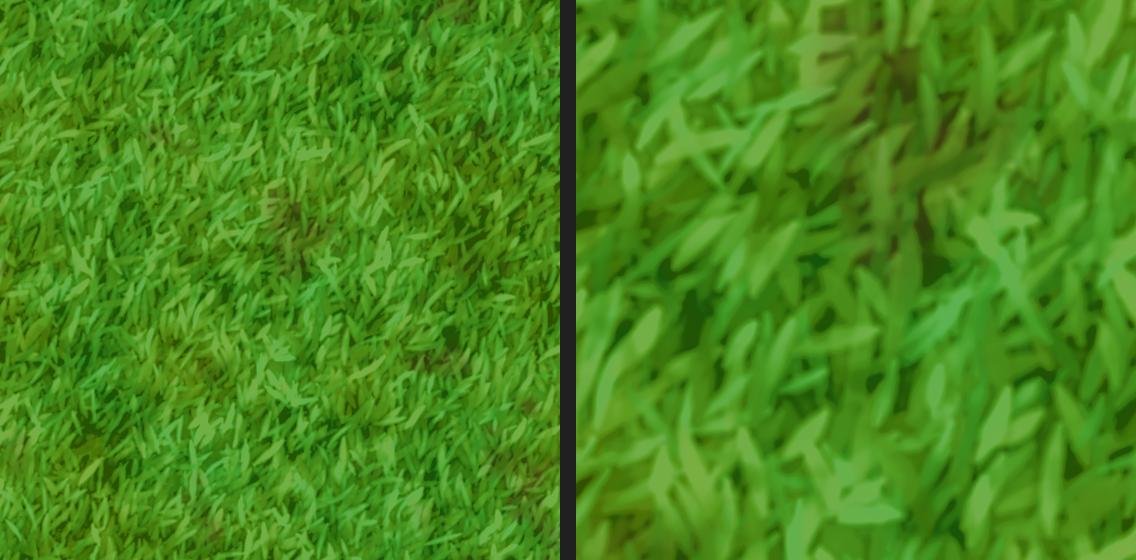
Left, the full canvas; right, a detail of the centre.
Write a WebGL 2 fragment shader that draws this texture.

```glsl
#version 300 es
precision highp float;
// Dense lawn seen from above: short, blurred, tapered grass blades leaning up and right.
// Layers of jittered cells paint blades from deep to near as a tone and a hue shift,
// clumps and hollows vary the tone, and a green ramp turns it into colour.

uniform vec2 u_resolution;
out vec4 fragColor;

const int LAYERS = 9;
const float CELLS = 25.0;         // blade cells across the canvas
const float DENSITY = 0.85;       // chance that a cell grows a blade
const float LEAN = 1.12;          // mean blade direction, radians
const float LEAN_SPREAD = 1.25;
const float BLADE_WIDTH = 0.14;   // half width, in cells
const float SOFTNESS = 0.0036;    // edge blur, in canvas units
const float SHADOW = 0.09;
const float OPACITY = 0.85;
const float CLUMP_CONTRAST = 0.62;
const float PATCH_CONTRAST = 0.42;

const vec3 DEEP  = vec3(0.12, 0.33, 0.02);
const vec3 SHADE = vec3(0.22, 0.47, 0.05);
const vec3 MID   = vec3(0.27, 0.55, 0.10);
const vec3 LIT   = vec3(0.31, 0.62, 0.14);
const vec3 PALE  = vec3(0.42, 0.69, 0.28);
const vec3 SOIL  = vec3(0.38, 0.33, 0.12);
const vec3 WARM  = vec3(0.07, -0.01, -0.03);  // hue shift toward yellow

vec3 hash3(vec2 p) {
    vec3 q = fract(p.xyx * vec3(0.1031, 0.1030, 0.0973));
    q += dot(q, q.yxz + 33.33);
    return fract((q.xxy + q.yzz) * q.zyx);
}

float noise(vec2 p) {
    vec2 i = floor(p), f = fract(p);
    f = f * f * (3.0 - 2.0 * f);
    float low = mix(hash3(i).x, hash3(i + vec2(1, 0)).x, f.x);
    float high = mix(hash3(i + vec2(0, 1)).x, hash3(i + vec2(1, 1)).x, f.x);
    return mix(low, high, f.y);
}

float fbm(vec2 p) {
    return 0.55 * noise(p) + 0.3 * noise(p * 2.1 + 17.0) + 0.15 * noise(p * 4.3 + 41.0);
}

// Signed distance to a tapered blade along x; q is in blade coordinates.
float bladeDistance(vec2 q, float halfLength, float halfWidth) {
    float along = clamp(q.x / halfLength, -1.0, 1.0);
    float taper = halfWidth * (1.0 - 0.6 * abs(along) * abs(along));
    return length(vec2(q.x - along * halfLength, q.y)) - taper;
}

vec3 grassRamp(float t) {
    vec3 c = mix(DEEP, SHADE, smoothstep(0.0, 0.25, t));
    c = mix(c, MID, smoothstep(0.25, 0.46, t));
    c = mix(c, LIT, smoothstep(0.46, 0.64, t));
    return mix(c, PALE, smoothstep(0.6, 0.86, t));
}

// Paints one layer of blades; paint = (tone, hue shift, soil visibility).
void paintLayer(vec2 uv, float index, inout vec3 paint) {
    float depth = index / float(LAYERS - 1);
    vec2 p = uv * CELLS * mix(1.08, 0.94, depth) + index * vec2(7.37, 11.71) + 20.0;
    float soft = max(SOFTNESS, 0.8 / min(u_resolution.x, u_resolution.y)) * CELLS;
    for (int y = -1; y <= 1; y++) {
        for (int x = -1; x <= 1; x++) {
            vec2 cell = floor(p) + vec2(x, y);
            vec3 place = hash3(cell + index * 57.0);
            if (place.z > DENSITY) continue;
            vec3 shape = hash3(cell + index * 31.0 + 211.0);
            vec3 look = hash3(cell + index * 43.0 + 503.0);

            // Nearby blades share part of their direction
            float flow = noise(cell * 0.22 - index * 1.3) - 0.5;
            float angle = LEAN + LEAN_SPREAD * (shape.x + look.z - 1.0) + 0.7 * flow;
            vec2 dir = vec2(cos(angle), sin(angle));
            vec2 d = p - cell - place.xy;
            vec2 q = vec2(dot(d, dir), dot(d, vec2(-dir.y, dir.x)));
            q.y += (shape.z - 0.5) * 0.5 * (q.x * q.x - 0.15);
            float halfLength = mix(0.3, 0.8, shape.y);
            float halfWidth = BLADE_WIDTH * mix(0.65, 1.2, look.x);

            float dist = bladeDistance(q, halfLength, halfWidth);
            float cover = OPACITY * (1.0 - smoothstep(-soft, soft, dist));
            float shadow = 1.0 - smoothstep(-0.05, 0.22, dist);
            paint.x -= SHADOW * shadow * (1.0 - cover);

            float tone = mix(0.42, 0.72, depth) + 0.6 * (look.y - 0.5);
            tone += 0.08 * q.x / halfLength;
            float hue = 1.2 * (look.x - 0.5);
            paint = mix(paint, vec3(tone, hue, 0.0), cover);
        }
    }
}

void main() {
    vec2 uv = gl_FragCoord.xy / min(u_resolution.x, u_resolution.y);

    // Thatch below the blades, with rare bare spots
    float bare = smoothstep(0.62, 0.78, fbm(uv * 8.0 + 3.0));
    vec3 paint = vec3(0.12 + 0.3 * fbm(uv * 40.0), 0.3, bare);
    for (int i = 0; i < LAYERS; i++) {
        paintLayer(uv, float(i), paint);
    }

    // Clumps, broad patches and small dark hollows between the blades
    float tone = paint.x + 0.02;
    tone += CLUMP_CONTRAST * (fbm(uv * vec2(27.0, 21.0) + 130.0) - 0.5);
    tone += PATCH_CONTRAST * (fbm(uv * 6.0 + 60.0) - 0.5);
    tone -= 0.3 * smoothstep(0.68, 0.95, noise(uv * vec2(44.0, 34.0) + 75.0));
    tone -= 0.12 * bare;
    float hue = paint.y + 2.0 * (fbm(uv * 6.0 + 90.0) - 0.5);

    vec3 color = grassRamp(clamp(tone, 0.0, 1.0)) + WARM * hue;
    color = mix(color, SOIL * (0.7 + 0.6 * tone), 0.5 * paint.z + 0.25 * bare);
    fragColor = vec4(clamp(color, 0.0, 1.0), 1.0);
}
```
